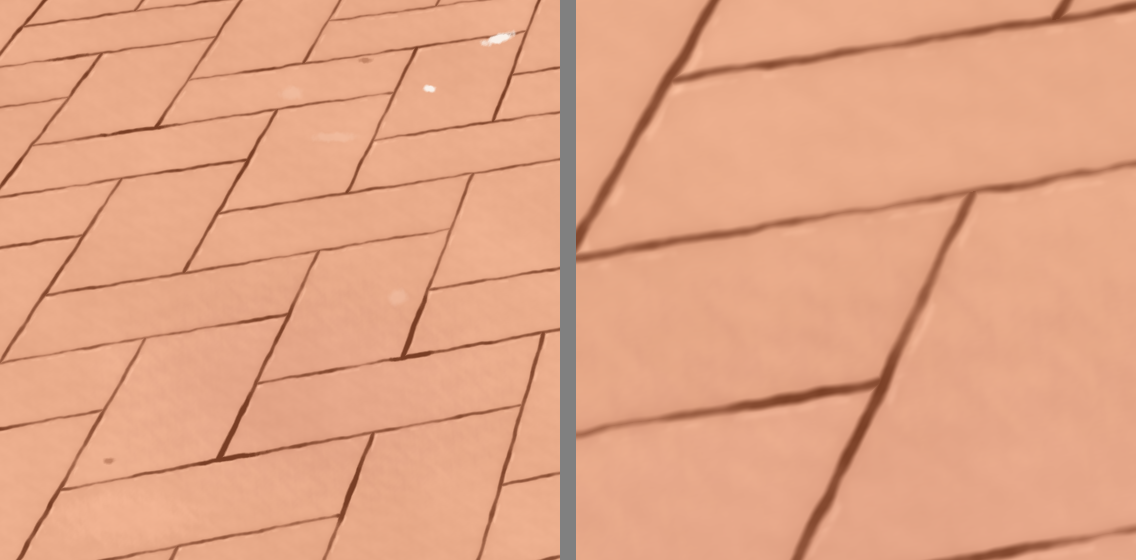
Left, the full canvas; right, a detail of the centre.
A three.js fragment shader for this texture:

```glsl
// Terracotta herringbone paving seen at a slant, with worn dark joints and pale chips.
varying vec2 vUv;

float hash(vec2 p) {
  return fract(sin(dot(p, vec2(12.99, 78.23))) * 4375.85);
}

// Layered, rotated sines: roughly -1 to 1
float waves(vec2 p) {
  float sum = 0.0, amp = 0.55;
  for (int i = 0; i < 4; i++) {
    sum += amp * sin(p.x + 1.7 * sin(p.y + 0.6 * p.x));
    p = mat2(1.5, 1.1, -1.1, 1.5) * p + 3.1;
    amp *= 0.55;
  }
  return sum;
}

// Soft elliptical spot with a ragged outline
float spot(vec2 p, vec2 centre, vec2 radius) {
  float d = length((p - centre) / radius) + 0.25 * waves(p * 130.0);
  return 1.0 - smoothstep(0.4, 1.2, d);
}

float crack(float d, float halfWidth) {
  return 1.0 - smoothstep(halfWidth - 0.0022, halfWidth + 0.0022, d);
}

void main() {
  vec2 p = vUv;
  vec2 wobble = 0.0013 * vec2(waves(p * 48.0), waves(p * 43.0 + 7.0));
  vec2 v = p + wobble;

  // Undo the perspective: solve for paving coordinates, in brick widths
  vec2 along = vec2(0.267, 0.0505) - 0.015 * v;
  vec2 rise = vec2(0.0842, 0.1438) - 0.05 * v;
  vec2 rhs = v - vec2(-0.0026, 0.3516);
  float det = along.x * rise.y - along.y * rise.x;
  vec2 ground = vec2(rhs.x * rise.y - rhs.y * rise.x,
                     along.x * rhs.y - along.y * rhs.x) / det;
  float depth = 1.0 + dot(ground, vec2(0.015, 0.05));
  vec2 toCanvas = det / (depth * vec2(length(rise), length(along)));

  // Herringbone: two cells lying, two cells standing, stepped by one per row
  vec2 cell = floor(ground);
  float k = floor(mod(cell.x - cell.y + 0.5, 4.0));
  vec2 size = k < 1.5 ? vec2(2.0, 1.0) : vec2(1.0, 2.0);
  vec2 corner = cell;
  if (k == 1.0) corner.x -= 1.0;
  if (k == 2.0) corner.y -= 1.0;
  vec2 low = (ground - corner) * toCanvas;
  vec2 high = (size - ground + corner) * toCanvas;
  vec2 edge = min(low, high);

  // Clay: brick tint, broad blotches and fine grain
  float tint = hash(corner) - 0.5;
  float blotch = waves(p * vec2(9.0, 14.0));
  float grain = waves(p * vec2(75.0, 130.0));
  vec3 color = mix(vec3(0.905, 0.66, 0.53), vec3(0.94, 0.70, 0.57),
                   clamp(0.36 + 0.35 * tint + 0.3 * blotch, 0.0, 1.0));
  color += 0.008 * grain;
  color -= vec3(0.02, 0.025, 0.012) * spot(p, vec2(0.55, 0.3), vec2(0.35, 0.2));
  color += 0.03 * spot(p, vec2(0.23, 0.075), vec2(0.14, 0.05));

  // Joints: uneven, heavier on the steep sides and at a few chipped places
  float wear = waves(p * 13.0 + 2.0);
  float ragged = waves(p * 85.0);
  float heavy = spot(p, vec2(0.24, 0.775), vec2(0.07, 0.03))
              + spot(p, vec2(0.13, 0.87), vec2(0.04, 0.06))
              + spot(p, vec2(0.74, 0.40), vec2(0.05, 0.09))
              + spot(p, vec2(0.42, 0.22), vec2(0.05, 0.09))
              + spot(p, vec2(0.63, 0.10), vec2(0.04, 0.08))
              + spot(p, vec2(0.01, 0.97), vec2(0.04, 0.05));
  float steep = crack(edge.x, (0.0031 + 0.0007 * wear + 0.0005 * ragged + 0.0012 * heavy) / depth)
              * clamp(0.78 + 0.25 * wear + 0.1 * ragged + 0.3 * heavy, 0.4, 1.0);
  float shallow = crack(edge.y, (0.0023 + 0.0006 * wear + 0.0004 * ragged + 0.0015 * heavy) / depth)
                * clamp(0.62 + 0.28 * wear + 0.12 * ragged + 0.4 * heavy, 0.25, 1.0);

  // Pale broken rims beside the joints, and soft shade around them
  float rim = exp(-pow((low.x - 0.0075) / 0.0026, 2.0))
            + 0.7 * exp(-pow((high.y - 0.0065) / 0.0024, 2.0));
  color += vec3(0.045, 0.055, 0.055) * rim * smoothstep(-0.3, 0.7, ragged);
  color -= vec3(0.07, 0.08, 0.075) * exp(-min(edge.x, edge.y * 1.3) / 0.005);
  color = mix(color, vec3(0.47, 0.24, 0.14), max(steep, shallow));

  // Small dark pits and pale scuffs
  float pits = spot(p, vec2(0.195, 0.177), vec2(0.011, 0.007))
             + spot(p, vec2(0.652, 0.893), vec2(0.014, 0.006));
  color = mix(color, vec3(0.70, 0.45, 0.33), 0.7 * pits);
  float scuffs = spot(p, vec2(0.52, 0.835), vec2(0.025, 0.012))
               + spot(p, vec2(0.71, 0.47), vec2(0.018, 0.016))
               + spot(p, vec2(0.60, 0.755), vec2(0.05, 0.009));
  color = mix(color, vec3(0.96, 0.78, 0.68), 0.45 * scuffs);

  // White flecks
  vec2 slanted = vec2(p.x, p.y - 0.3 * (p.x - 0.889));
  float flecks = spot(slanted, vec2(0.889, 0.931), vec2(0.029, 0.010))
               + spot(p, vec2(0.768, 0.842), vec2(0.014, 0.007));
  color = mix(color, vec3(0.98, 0.94, 0.91), clamp(flecks, 0.0, 1.0));

  gl_FragColor = vec4(clamp(color, 0.0, 1.0), 1.0);
}
```
